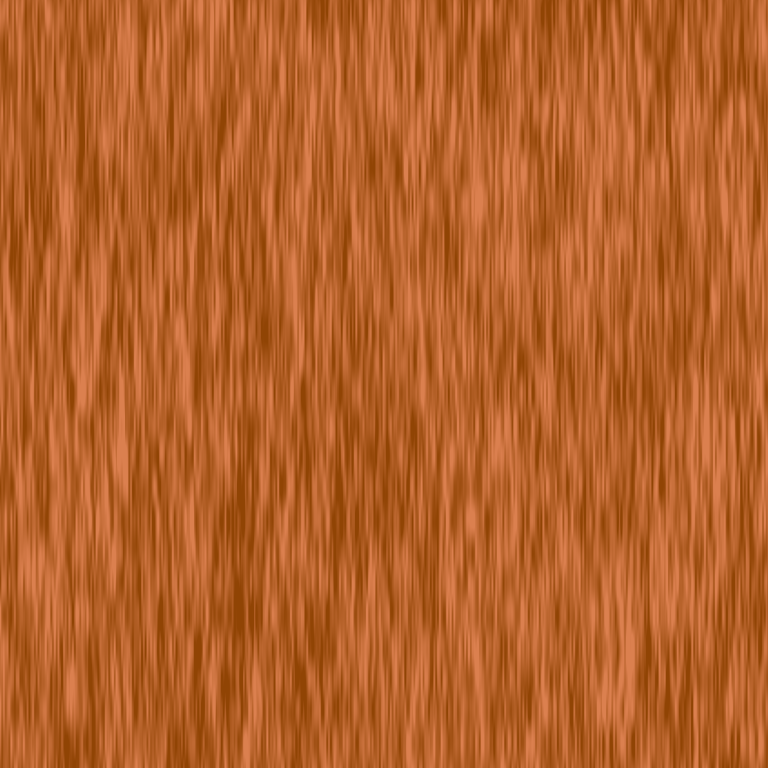
This texture is drawn by a Shadertoy shader. Its source:

```glsl
// Sine-free hash of a lattice cell, 0 to 1
float hash(vec2 cell) {
    vec3 p = fract(cell.xyx * vec3(0.1031, 0.1030, 0.0973));
    p += dot(p, p.yzx + 33.33);
    return fract((p.x + p.y) * p.z);
}

float valueNoise(vec2 p) {
    vec2 cell = floor(p);
    vec2 f = fract(p);
    f = f * f * (3.0 - 2.0 * f);
    float bottom = mix(hash(cell), hash(cell + vec2(1, 0)), f.x);
    float top = mix(hash(cell + vec2(0, 1)), hash(cell + vec2(1, 1)), f.x);
    return mix(bottom, top, f.y);
}

// Vertical fibres: finer octaves are stronger and more elongated
float woodGrain(vec2 uv) {
    vec2 frequency = vec2(15.0, 4.5);
    float amplitude = 0.18;
    float grain = 0.5;
    for (int octave = 0; octave < 6; octave++) {
        vec2 offset = vec2(37.3, 91.7) * float(octave + 1);
        grain += amplitude * (valueNoise(uv * frequency + offset) - 0.5);
        frequency *= vec2(1.95, 1.4);
        amplitude *= 1.36;
    }
    return clamp(grain, 0.0, 1.0);
}

void mainImage(out vec4 fragColor, in vec2 fragCoord) {
    vec2 uv = fragCoord / iResolution.y;
    vec3 darkBrown = vec3(0.565, 0.265, 0.015);
    vec3 lightCopper = vec3(0.86, 0.5, 0.31);
    fragColor = vec4(mix(darkBrown, lightCopper, woodGrain(uv)), 1.0);
}
```
